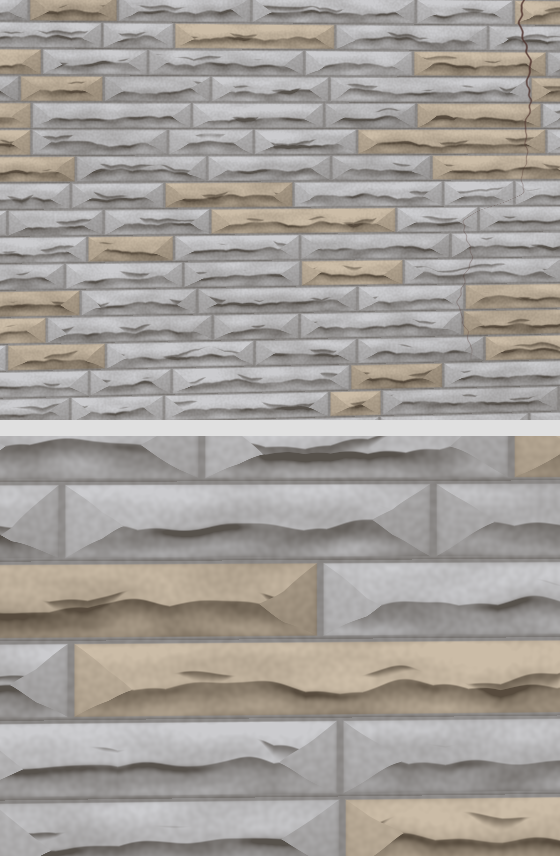
Top: the whole. Bottom: its middle third, enlarged.
Reproduce this texture procedurally as a Shadertoy shader.

```glsl
// A wall of long split-face bricks in uneven courses, pale grey with some tan ones.
// Jittered joints cut each course; every brick is a hipped block with a wavy ridge,
// shaded facet by facet, with noise for flakes and grain, and a thin crack on top.

#define BRICK_PITCH 0.304   // mean brick length, in canvas heights
#define JOINT_JITTER 0.33   // how far a joint strays, in pitches
#define COURSE_LEFT 0.0642  // course height at the left edge
#define COURSE_RIGHT 0.0612 // course height at the right edge
#define HALF_GAP 0.0026     // half of the mortar width
#define HIP_LENGTH 0.046    // length of the slanted brick ends
#define STONE_DARK vec3(0.34, 0.32, 0.30)
#define STONE_LIGHT vec3(0.775, 0.775, 0.785)
#define TAN_TINT vec3(1.0, 0.925, 0.81)
#define CRACK_COLOR vec3(0.31, 0.20, 0.18)

float hash(vec2 p) {
    vec3 q = fract(vec3(p.xyx) * 0.1031);
    q += dot(q, q.yzx + 33.33);
    return fract((q.x + q.y) * q.z);
}

vec2 gradient(vec2 cell) {
    float angle = 6.2832 * hash(cell + 17.0);
    return vec2(cos(angle), sin(angle));
}

// Gradient noise, roughly -0.6 to 0.6
float noise(vec2 p) {
    vec2 i = floor(p), f = p - i;
    vec2 w = f * f * f * (f * (f * 6.0 - 15.0) + 10.0);
    vec2 e = vec2(1.0, 0.0);
    float low = mix(dot(gradient(i), f), dot(gradient(i + e), f - e), w.x);
    float high = mix(dot(gradient(i + e.yx), f - e.yx), dot(gradient(i + 1.0), f - 1.0), w.x);
    return mix(low, high, w.y);
}

// Position of joint number i in a course
float jointX(float i, float course) {
    float jitter = JOINT_JITTER * (2.0 * hash(vec2(i, course) + 5.0) - 1.0);
    return (i + jitter + fract(course * 0.618)) * BRICK_PITCH;
}

// Tone of a brick face: x along the wall, s from bottom 0 to top 1
float brickTone(float x, float s, float fromLeft, float fromRight, float seed, float soft) {
    // Wavy ridge between the lit upper face and the shaded lower face
    float ridge = 0.38 + 0.22 * noise(vec2(x * 10.0, seed))
                + 0.20 * abs(noise(vec2(x * 19.0, seed + 9.3)));
    float below = ridge - s;
    float upper = mix(0.82, 0.97, smoothstep(0.0, 0.5, -below));
    upper += 0.22 * noise(vec2(x * 13.0, s * 2.5 + seed));
    float lower = mix(0.28, 0.66, smoothstep(0.0, 0.40, below));
    lower += 0.32 * noise(vec2(x * 16.0, s * 3.0 + seed + 4.7));
    float tone = mix(upper, lower, smoothstep(-soft, soft, below));

    // Thin undercut shadow, broken along the ridge
    float undercut = smoothstep(-0.15, 0.35, noise(vec2(x * 15.0, seed + 2.4)));
    tone -= 0.38 * undercut * exp(-pow((below - 0.05) / 0.06, 2.0));

    // Lens-shaped flakes on the upper face
    float flakeTop = ridge + 0.20 + 0.35 * noise(vec2(x * 8.0, seed + 6.1));
    float thickness = 0.26 * smoothstep(0.02, 0.35, noise(vec2(x * 11.0, seed + 13.6)));
    float depth = flakeTop - s;
    float flake = smoothstep(-soft, soft, depth) * (1.0 - smoothstep(0.0, thickness + 0.01, depth));
    tone -= 0.65 * flake * smoothstep(0.0, 0.08, thickness) * smoothstep(0.9, 0.75, s);

    // Slanted ends meet the long faces along hips
    float tent = min(s / ridge, (1.0 - s) / (1.0 - ridge));
    float leftEnd = smoothstep(soft, -soft, fromLeft / HIP_LENGTH - tent);
    float rightEnd = smoothstep(soft, -soft, fromRight / HIP_LENGTH - tent);
    tone = mix(tone, 0.74 + 0.10 * s, leftEnd);
    return mix(tone, 0.62 + 0.12 * s, rightEnd);
}

void mainImage(out vec4 fragColor, in vec2 fragCoord) {
    vec2 uv = fragCoord / iResolution.xy;
    float x = uv.x * 4.0 / 3.0;
    float pixel = 1.0 / iResolution.y;

    // Courses converge slightly toward the right
    float courseHeight = mix(COURSE_LEFT, COURSE_RIGHT, uv.x);
    float courseY = (1.0 - uv.y + 0.014 * (1.0 - uv.x)) / courseHeight;
    float course = floor(courseY);
    float v = 1.0 - fract(courseY);

    // Brick that holds this point
    float i = floor(x / BRICK_PITCH - fract(course * 0.618));
    if (x < jointX(i, course)) i -= 1.0;
    else if (x >= jointX(i + 1.0, course)) i += 1.0;
    float fromLeft = x - jointX(i, course) - HALF_GAP;
    float fromRight = jointX(i + 1.0, course) - x - HALF_GAP;
    float fromBottom = v * courseHeight - HALF_GAP;
    float fromTop = (1.0 - v) * courseHeight - HALF_GAP;
    float inside = min(min(fromLeft, fromRight), min(fromBottom, fromTop));
    float faceHeight = courseHeight - 2.0 * HALF_GAP;

    // Stone and mortar
    float random = hash(vec2(i, course) + 41.0);
    float s = clamp(fromBottom / faceHeight, 0.0, 1.0);
    float tone = brickTone(x, s, fromLeft, fromRight, random * 60.0, 1.2 * pixel / faceHeight);
    tone += 0.12 * (random - 0.5);
    tone -= 0.16 * exp(-max(inside, 0.0) / 0.002);
    float mortar = 0.46 - 0.16 * smoothstep(0.0, -HALF_GAP, fromBottom);
    float face = smoothstep(-pixel, pixel, inside);
    tone = mix(mortar, tone, face);
    tone += 0.09 * noise(vec2(x, uv.y) * 170.0) + 0.08 * noise(vec2(x, uv.y) * 3.0);
    vec3 color = mix(STONE_DARK, STONE_LIGHT, clamp(tone, 0.0, 1.05));

    // About one brick in four is tan
    float isTan = step(mod(i + floor(4.0 * hash(vec2(course, 71.0))), 4.0), 0.5);
    color *= mix(vec3(1.0), TAN_TINT, isTan * face);

    // Crack: bold near the top, then a hairline further left
    float crackX = mix(1.112, 1.253, smoothstep(0.47, 0.55, uv.y))
                 + 0.035 * noise(vec2(uv.y * 9.0, 3.7)) + 0.012 * noise(vec2(uv.y * 45.0, 8.2));
    float bold = smoothstep(0.55, 0.85, uv.y);
    float crackWidth = mix(0.0008, 0.0022, bold);
    float crack = smoothstep(crackWidth + pixel, crackWidth - pixel, abs(x - crackX));
    color = mix(color, CRACK_COLOR, crack * mix(0.4, 0.85, bold) * smoothstep(0.13, 0.18, uv.y));

    fragColor = vec4(color, 1.0);
}
```
